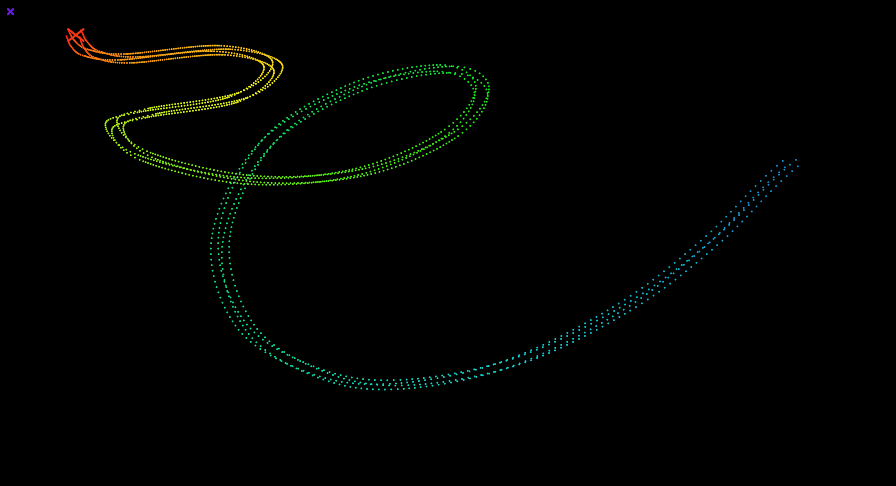
This background is drawn by a WebGL 1 fragment shader. Its source:

```glsl
precision highp float;
// Four dotted rainbow strands winding along one looping path over black.
uniform vec2 u_resolution;

const vec2 GRID = vec2(768.0, 416.0);   // virtual canvas size, y pointing down
const int STRANDS = 4;
const int KNOTS = 27;
const int SEGMENTS = 24;
const vec2 SPREAD = vec2(8.0, 4.0);     // strand displacement from the path
const float TWIST = 0.12;               // strand rotation per knot
const float TWIST_START = -0.8;
const float DOT_RADIUS = 0.8;
const float GAP_START = 1.0;
const float GAP_END = 6.0;
const float HUE_END = 0.56;
const float HUE_CURVE = 0.85;
const float SATURATION = 0.92;
const vec3 RED = vec3(0.95, 0.22, 0.06);
const vec3 VIOLET = vec3(0.42, 0.10, 0.90);

vec2 knots[KNOTS];

void layPath() {
  // Upper left hook
  knots[0] = vec2(58.0, 20.0);   knots[1] = vec2(63.0, 28.0);
  knots[2] = vec2(68.0, 38.0);   knots[3] = vec2(79.0, 46.0);
  knots[4] = vec2(110.0, 50.0);  knots[5] = vec2(190.0, 43.0);
  knots[6] = vec2(234.0, 56.0);  knots[7] = vec2(205.0, 83.0);
  knots[8] = vec2(125.0, 97.0);  knots[9] = vec2(98.0, 108.0);
  // Tilted loop
  knots[10] = vec2(125.0, 134.0); knots[11] = vec2(215.0, 154.0);
  knots[12] = vec2(310.0, 147.0); knots[13] = vec2(385.0, 115.0);
  knots[14] = vec2(413.0, 78.0);  knots[15] = vec2(383.0, 59.0);
  knots[16] = vec2(305.0, 75.0);  knots[17] = vec2(228.0, 123.0);
  // Lower bowl and rise to the right edge
  knots[18] = vec2(189.0, 205.0); knots[19] = vec2(211.0, 280.0);
  knots[20] = vec2(275.0, 320.0); knots[21] = vec2(345.0, 329.0);
  knots[22] = vec2(440.0, 310.0); knots[23] = vec2(535.0, 263.0);
  knots[24] = vec2(610.0, 206.0); knots[25] = vec2(680.0, 138.0);
  knots[26] = vec2(775.0, 75.0);
}

vec2 strandOffset(float strand, float knot) {
  float angle = TWIST_START + strand * 1.5708 + knot * TWIST;
  return SPREAD * vec2(cos(angle), sin(angle));
}

vec3 hueColor(float hue) {
  vec3 rgb = clamp(abs(mod(hue * 6.0 + vec3(0.0, 4.0, 2.0), 6.0) - 3.0) - 1.0, 0.0, 1.0);
  return mix(vec3(1.0), rgb, SATURATION);
}

float coverage(float dist, float radius, float pixel) {
  return 1.0 - smoothstep(radius - 0.5 * pixel, radius + 0.5 * pixel, dist);
}

float lineDistance(vec2 p, vec2 a, vec2 b) {
  vec2 ab = b - a;
  return length(p - a - ab * clamp(dot(p - a, ab) / dot(ab, ab), 0.0, 1.0));
}

float crossDistance(vec2 p, vec2 arm) {
  vec2 mirrored = vec2(arm.x, -arm.y);
  return min(lineDistance(p, -arm, arm), lineDistance(p, -mirrored, mirrored));
}

// Returns dot coverage in x and the position within the segment in y.
vec2 dottedSegment(vec2 p, vec2 a, vec2 b, vec2 c, vec2 d, float gap, float pixel) {
  vec2 k1 = 0.5 * (c - a);
  vec2 k2 = a - 2.5 * b + 2.0 * c - 0.5 * d;
  vec2 k3 = 0.5 * (d - a) + 1.5 * (b - c);
  vec2 chord = c - b;
  float t = clamp(dot(p - b, chord) / dot(chord, chord), 0.0, 1.0);
  // Refine the nearest curve position
  for (int i = 0; i < 4; i++) {
    vec2 offset = p - (b + t * (k1 + t * (k2 + t * k3)));
    vec2 speed = k1 + t * (2.0 * k2 + 3.0 * t * k3);
    t = clamp(t + dot(offset, speed) / max(dot(speed, speed), 0.01), 0.0, 1.0);
  }
  // Snap to the nearest dot
  float count = max(1.0, floor(length(chord) / gap));
  t = (min(floor(t * count), count - 1.0) + 0.5) / count;
  float dist = length(p - (b + t * (k1 + t * (k2 + t * k3))));
  return vec2(coverage(dist, DOT_RADIUS, pixel), t);
}

void main() {
  vec2 p = vec2(gl_FragCoord.x, u_resolution.y - gl_FragCoord.y) / u_resolution * GRID;
  float pixel = GRID.x / u_resolution.x;
  vec3 color = vec3(0.0);
  layPath();

  // Strands
  for (int i = 0; i < STRANDS; i++) {
    float strand = float(i);
    for (int j = 0; j < SEGMENTS; j++) {
      float k = float(j);
      float gap = mix(GAP_START, GAP_END, k / float(SEGMENTS));
      vec2 mark = dottedSegment(p,
        knots[j] + strandOffset(strand, k),
        knots[j + 1] + strandOffset(strand, k + 1.0),
        knots[j + 2] + strandOffset(strand, k + 2.0),
        knots[j + 3] + strandOffset(strand, k + 3.0), gap, pixel);
      float progress = (k + mark.y) / float(SEGMENTS);
      vec3 tint = hueColor(HUE_END * pow(progress, HUE_CURVE));
      color = max(color, tint * mark.x * mix(1.0, 0.8, progress));
    }
  }

  // Small crosses at the red start and in the corner
  color = max(color, RED * coverage(crossDistance(p - vec2(65.0, 30.0), vec2(6.5, 5.0)), 0.9, pixel));
  color = max(color, VIOLET * coverage(crossDistance(p - vec2(9.0, 10.0), vec2(2.2, 2.2)), 0.9, pixel));
  gl_FragColor = vec4(color, 1.0);
}
```
